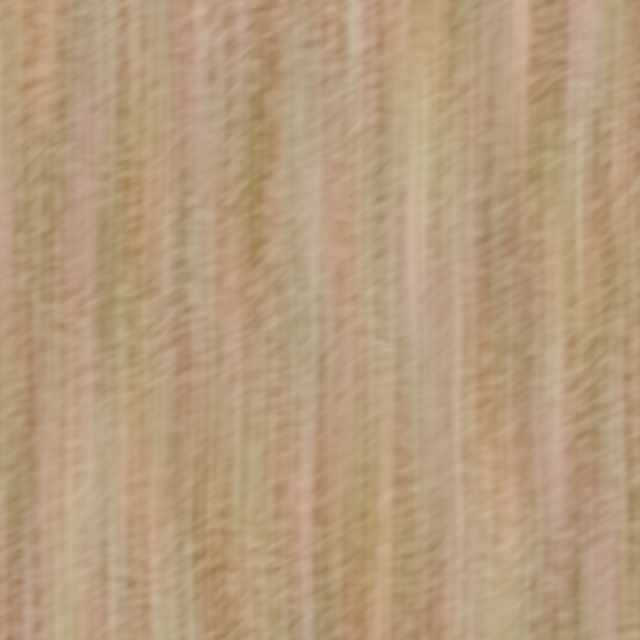
Give the GLSL for this texture, as a Shadertoy shader.

```glsl
// Pale straight-grained wood veneer: soft vertical streaks crossed by fine slanted ripples.
#define DARK_WOOD vec3(0.655, 0.540, 0.400)
#define LIGHT_WOOD vec3(0.750, 0.660, 0.553)
#define PINK_TINT vec3(0.011, -0.006, 0.003)
#define OCHRE_TINT vec3(0.004, 0.002, -0.014)
#define MEAN_TONE 0.63
#define CONTRAST 0.34
#define STREAK_COUNT 24.0
#define RIPPLE_COUNT 60.0
#define RIPPLE_SLOPE 0.42
#define RIPPLE_STRENGTH 0.50
#define FIBRE_STRENGTH 0.55

// Random unit gradient for a lattice point
vec2 latticeGradient(vec2 cell) {
    vec3 h = fract(cell.xyx * vec3(0.1031, 0.1030, 0.0973));
    h += dot(h, h.yzx + 33.33);
    float angle = 6.28318 * fract((h.x + h.y) * h.z);
    return vec2(cos(angle), sin(angle));
}

// Gradient noise scaled to a spread of about one
float gradientNoise(vec2 p) {
    vec2 cell = floor(p);
    vec2 f = p - cell;
    vec2 w = f * f * f * (f * (f * 6.0 - 15.0) + 10.0);
    vec2 e = vec2(1.0, 0.0);
    float a = dot(latticeGradient(cell), f);
    float b = dot(latticeGradient(cell + e), f - e);
    float c = dot(latticeGradient(cell + e.yx), f - e.yx);
    float d = dot(latticeGradient(cell + e.xx), f - e.xx);
    return 4.0 * mix(mix(a, b, w.x), mix(c, d, w.x), w.y);
}

// Long vertical streaks, from wide bands down to thin lines
float grainStreaks(vec2 p) {
    float sum = 0.0;
    float weight = 0.46;
    vec2 frequency = vec2(STREAK_COUNT * 0.42, 1.3);
    for (int i = 0; i < 4; i++) {
        vec2 offset = vec2(17.3, 41.7) * float(i + 1);
        sum += weight * gradientNoise(p * frequency + offset);
        frequency *= vec2(1.95, 1.3);
        weight *= i == 0 ? 1.15 : 0.78;
    }
    return sum;
}

// Narrow pale fibres running most of the height
float paleFibres(vec2 p) {
    float n = gradientNoise(p * vec2(STREAK_COUNT * 1.7, 1.1) + 83.4);
    return smoothstep(0.9, 2.1, n);
}

// Short wavy marks rising to the right
float slantedRipples(vec2 p) {
    float bend = 0.006 * gradientNoise(p * vec2(9.0, 7.0) + 5.2);
    vec2 q = vec2(p.x, p.y - RIPPLE_SLOPE * p.x + bend);
    float coarse = gradientNoise(q * RIPPLE_COUNT * vec2(0.50, 1.0) + 120.6);
    float fine = gradientNoise(q * RIPPLE_COUNT * vec2(0.85, 1.7) + 211.9);
    return 0.85 * coarse + 0.4 * fine;
}

void mainImage(out vec4 fragColor, in vec2 fragCoord) {
    vec2 p = fragCoord / iResolution.y;

    // Slight sideways drift keeps the grain from being ruler straight
    vec2 grain = p;
    grain.x += 0.0015 * gradientNoise(p * vec2(3.0, 4.0) + 60.8);

    // Darker streaks carry deeper ripples
    float streaks = grainStreaks(grain);
    float patches = gradientNoise(p * vec2(8.0, 4.5) + 150.2);
    float depth = clamp(1.0 - 0.3 * streaks + 0.2 * patches, 0.35, 1.6);
    float tone = streaks + RIPPLE_STRENGTH * depth * slantedRipples(p);
    tone += FIBRE_STRENGTH * (paleFibres(grain) - 0.1);

    // Wood colour with gentle shifts of hue
    float level = clamp(MEAN_TONE + CONTRAST * tone, -0.45, 1.4);
    vec3 colour = mix(DARK_WOOD, LIGHT_WOOD, level);
    colour += PINK_TINT * gradientNoise(grain * vec2(17.0, 4.0) + 31.5);
    colour += OCHRE_TINT * gradientNoise(grain * vec2(11.0, 2.6) + 97.1);

    fragColor = vec4(colour, 1.0);
}
```
